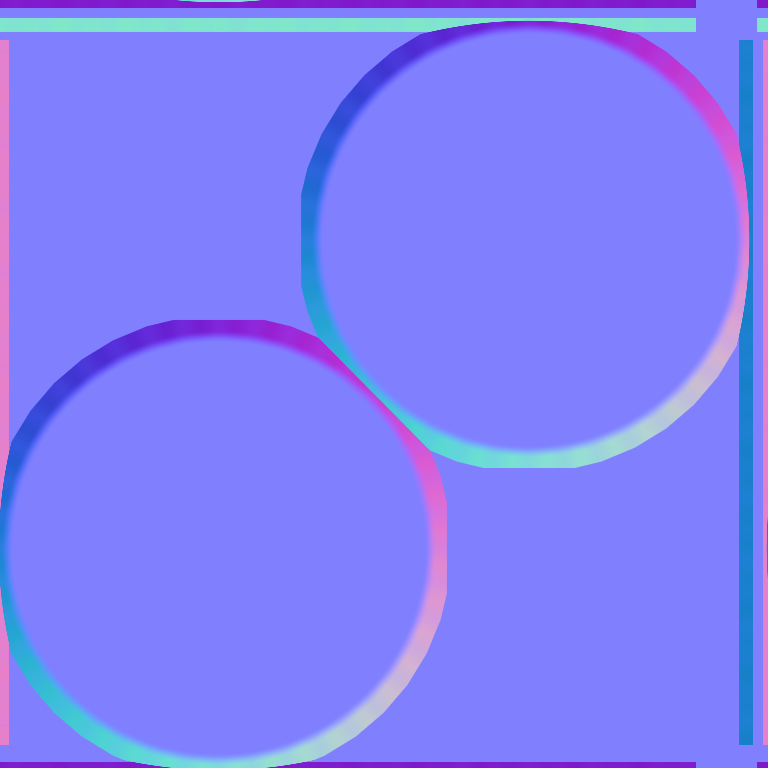
Give the GLSL for this texture map, as a Shadertoy shader.

```glsl
const float TAU = 6.2831853;
const float PAD = 0.0182;      // width of the coloured bleed around each island
const float SIDES = 40.0;

float cover(float d) {
    float px = 1.0 / min(iResolution.x, iResolution.y);
    return clamp(0.5 - d / px, 0.0, 1.0);
}

// Offset from a centre on the tiling canvas
vec2 tileOffset(vec2 uv, vec2 center) {
    return fract(uv - center + 0.5) - 0.5;
}

// Tangent-space normal to colour, with green pointing down
vec3 normalColor(vec2 tilt) {
    float z = sqrt(max(0.0, 1.0 - dot(tilt, tilt)));
    return 0.5 + 0.5 * vec3(tilt.x, -tilt.y, z);
}

// Paint an island where it is closer than all earlier ones
void paint(inout vec3 color, inout float nearest, float dist, float mask, vec2 tilt) {
    float wins = cover(dist - nearest);
    color = mix(color, normalColor(tilt), mask * wins);
    nearest = min(nearest, dist);
}

// Flat bar whose long sides bend away from the viewer
void paintBar(inout vec3 color, inout float nearest, vec2 q, float halfLength, vec2 across) {
    float s = dot(q, across);
    float t = dot(q, across.yx);
    float dist = abs(s) - 0.0065;
    float mask = cover(dist - PAD) * cover(abs(t) - halfLength);
    float ripple = 0.015 * sin(t * 150.0) + 0.012 * sin(t * 67.0 + 1.0);
    vec2 tilt = across * sign(s) * (0.79 + ripple) * cover(-dist);
    paint(color, nearest, mix(1.0, dist, step(abs(t), halfLength)), mask, tilt);
}

// Disc with a soft bevelled rim and a faceted, box-clipped bleed
void paintDisc(inout vec3 color, inout float nearest, vec2 q) {
    float r = length(q);
    float angle = atan(q.y, q.x);
    float facet = TAU / SIDES;
    float polygon = r * cos(mod(angle, facet) - 0.5 * facet) - 0.3025;
    float box = max(abs(q.x), abs(q.y)) - 0.2969;
    float rim = smoothstep(0.267, 0.284, r);
    float strength = 0.73 - 0.035 * cos(angle * SIDES);
    vec2 tilt = q / max(r, 1e-4) * strength * rim;
    paint(color, nearest, r - 0.282, cover(max(polygon, box)), tilt);
}

void mainImage(out vec4 fragColor, in vec2 fragCoord) {
    vec2 uv = fragCoord / iResolution.xy;
    vec3 color = normalColor(vec2(0.0));
    float nearest = 1.0;

    // Border bars
    paintBar(color, nearest, tileOffset(uv, vec2(0.446, 0.9831)), 0.4603, vec2(0.0, 1.0));
    paintBar(color, nearest, tileOffset(uv, vec2(0.987, 0.4889)), 0.459, vec2(1.0, 0.0));

    // Two touching discs
    paintDisc(color, nearest, tileOffset(uv, vec2(0.285, 0.2865)));
    paintDisc(color, nearest, tileOffset(uv, vec2(0.689, 0.6875)));

    fragColor = vec4(color, 1.0);
}
```
